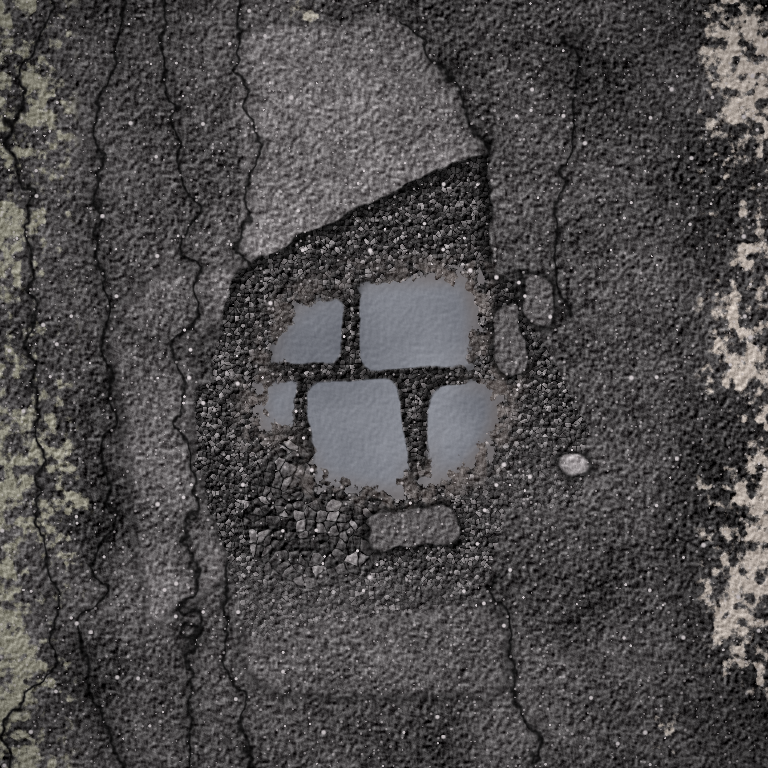
A WebGL 2 fragment shader for this texture:

```glsl
#version 300 es
precision highp float;
// Broken asphalt with a gravel pit that exposes five worn paving stones.
uniform vec2 u_resolution;
out vec4 fragColor;
const vec3 WARM = vec3(1, .965, .975), DUST = vec3(.4, .37, .36);
float hash(vec2 p) {
  vec3 q = fract(p.xyx * .1031);
  q += dot(q, q.yzx + 33.33);
  return fract((q.x + q.y) * q.z);
}
float noise(vec2 p) {
  vec2 i = floor(p), f = fract(p), e = vec2(1, 0);
  f = f * f * (3. - 2. * f);
  return mix(mix(hash(i), hash(i + e), f.x), mix(hash(i + e.yx), hash(i + e.xx), f.x), f.y);
}
float fbm(vec2 p) {
  float sum = 0., amp = .5;
  for (int i = 0; i < 5; i++, amp *= .5, p = mat2(1.6, 1.2, -1.2, 1.6) * p + 7.3) sum += amp * noise(p);
  return sum;
}
float near(float d, float r) { return 1. - smoothstep(0., r, d); }
float inside(float d) { return 1. - smoothstep(-.002, .002, d); }
float smoothMax(float a, float b, float k) {
  float h = max(k - abs(a - b), 0.);
  return max(a, b) + h * h / (4. * k);
}
float side(vec2 p, vec2 a, vec2 b) {
  vec2 e = normalize(b - a);
  return dot(p - a, vec2(-e.y, e.x));
}
// Rounded convex quad, corners in clockwise order
float quad(vec2 p, vec4 u, vec4 v, float k) {
  float a = smoothMax(side(p, u.xy, u.zw), side(p, u.zw, v.xy), k);
  return smoothMax(a, smoothMax(side(p, v.xy, v.zw), side(p, v.zw, u.xy), k), k);
}
float quads(vec2 p, vec4 v[8], float k) {
  float d = 9.;
  for (int i = 0; i < 8; i += 2) d = min(d, quad(p, v[i], v[i + 1], k));
  return d;
}
float segment(vec2 p, vec4 s) {
  vec2 e = s.zw - s.xy, w = p - s.xy;
  return length(w - e * clamp(dot(w, e) / dot(e, e), 0., 1.));
}
// Cellular gravel: gap width, facet light, random id
vec3 gravel(vec2 p) {
  vec2 nearest = vec2(0), cell = vec2(0);
  float d1 = 9., d2 = 9.;
  for (int k = 0; k < 9; k++) {
    vec2 c = floor(p) + vec2(k % 3 - 1, k / 3 - 1), r = p - c - vec2(hash(c), hash(c + 41.7));
    float d = length(r);
    if (d < d1) { d2 = d1; d1 = d; nearest = r; cell = c; }
    else d2 = min(d2, d);
  }
  return vec3(d2 - d1, dot(nearest, vec2(-.5, .8)), hash(cell + 93.1));
}
float speckles(vec2 p, float density) {
  vec2 c = floor(p), center = .3 + .4 * vec2(hash(c + 5.), hash(c + 17.));
  return step(hash(c), density) * near(length(p - c - center) - .15, .4 * hash(c + 29.));
}

void main() {
  vec2 p = gl_FragCoord.xy / u_resolution;
  vec2 wobble = vec2(fbm(p * 22.), fbm(p * 22. + 50.)) - .48, q = p + .022 * wobble;
  float blotch = fbm(p * 9.) - .48, fine = fbm(p * 75.);
  float relief = .45 * (fbm(p * 210.) - fbm(p * 210. + vec2(.5, -.6)));
  // Asphalt sheets and raised slabs
  float leftSlab = quads(q, vec4[8](
    vec4(.135, .58, .21, .645), vec4(.32, .655, .25, .54), vec4(.14, .58, .255, .55), vec4(.25, .37, .165, .4),
    vec4(.165, .42, .25, .4), vec4(.305, .25, .19, .17), vec4(.25, .64, .325, .655), vec4(.31, .6, .265, .56)), .015);
  float topSlab = quad(q, vec4(.315, .95, .52, .98), vec4(.63, .81, .322, .655), .04);
  float rightSlab = quad(q, vec4(.645, .94, .745, .92), vec4(.735, .65, .648, .655), .04);
  float lowSlab = quad(q, vec4(.31, .205, .65, .225), vec4(.67, .09, .32, .095), .06);
  float tone = .26 + .3 * blotch + .13 * near(topSlab, .01) + .1 * near(leftSlab, .01) - .07 * smoothstep(.8, .93, p.x);
  tone += .05 * (near(rightSlab, .01) + near(lowSlab, .01) - near(length((q - vec2(.13, .32)) * vec2(1, .5)), .06));
  vec3 color = WARM * tone + relief + .24 * (noise(p * 250.) - .5);
  color *= 1. - .3 * near(abs(min(leftSlab, lowSlab)), .012);
  // Long wandering cracks
  vec2 bent = p + .06 * wobble;
  float crack = min(segment(bent, vec4(.52, .97, .64, .8)),
    min(segment(bent, vec4(.75, .95, .73, .6)), segment(bent, vec4(.65, .25, .69, .02))));
  for (float i = 0.; i < 4.; i++) crack = min(crack, abs(bent.x - .04 - .09 * i - .07 * (noise(vec2(p.y * 6., i)) - .5)));
  color *= 1. - .55 * near(crack, .0045) - .2 * near(crack, .02);
  // Pit floor: coarse gravel at the lower left, dusty banks
  float pit = quads(q, vec4[8](
    vec4(.325, .66, .637, .81), vec4(.645, .6, .3, .5), vec4(.3, .65, .66, .64), vec4(.77, .43, .25, .38),
    vec4(.25, .5, .765, .45), vec4(.755, .34, .27, .33), vec4(.27, .36, .66, .36), vec4(.632, .22, .325, .17)), .015);
  vec3 rock = length(q - vec2(.415, .335)) < .1 ? gravel(q * 75.) : gravel(p * 160.);
  float bank = max(near(p.y - .2, .1), near(length(p - vec2(.7, .36)), .13));
  float pebbles = (.09 + .35 * pow(rock.z, 3.) + .2 * rock.y) * smoothstep(0., .2, rock.x);
  vec3 ground = WARM * (.08 + pebbles + .08 * bank) + relief;
  float lip = smoothstep(-.026, 0., pit) * smoothstep(.5, .7, p.y);
  color = mix(color, ground * (1. - .65 * lip), inside(pit) * (1. - .5 * bank));
  // Paving stones with dusty outer margins
  vec2 s = p + .012 * wobble;
  float stone = quads(s, vec4[8](
    vec4(.469, .632, .616, .643), vec4(.62, .525, .471, .516), vec4(.382, .602, .448, .617), vec4(.445, .524, .35, .527),
    vec4(.398, .502, .518, .508), vec4(.535, .352, .41, .378), vec4(.561, .5, .655, .502), vec4(.637, .405, .552, .358)), .024);
  stone = min(stone, quad(s, vec4(.335, .502, .387, .504), vec4(.379, .441, .339, .441), .01));
  float outer = smoothstep(.09, .17, length(p - vec2(.485, .505)));
  color = mix(color, DUST + relief, .8 * outer * near(stone, .045) * smoothstep(.36, .58, fine));
  float paved = inside(stone + outer * .07 * (fine - .45));
  vec3 slate = vec3(.435, .445, .475) + .2 * blotch + .2 * relief;
  color = mix(color, mix(slate, DUST, .6 * outer * near(-stone, .025)), paved);
  color *= 1. - .5 * near(abs(stone - .005), .007) * (1. - outer);
  // Loose slabs and a pale rock on the rim
  float chip = quads(q, vec4[8](
    vec4(.638, .595, .675, .61), vec4(.688, .515, .655, .505), vec4(.675, .64, .72, .635), vec4(.715, .575, .69, .585),
    vec4(.48, .325, .58, .338), vec4(.6, .295, .485, .28), vec4(.728, .402, .765, .412), vec4(.772, .39, .735, .378)), .015);
  color *= 1. - .6 * near(abs(chip), .012);
  float pale = near(length(p - vec2(.75, .4)), .04);
  color = mix(color, WARM * (.33 + .3 * pale) + relief, inside(chip));
  // Lichen along both sides and in small patches
  float streak = near(length((p - vec2(.07, .32)) * vec2(1, .3)), .06);
  float sides = max(near(p.x, .12), smoothstep(.89, .98, p.x) * smoothstep(.05, .25, p.y));
  float spots = near(length(p - vec2(.865, .05)), .045) + near(length(p - vec2(.397, .982)), .025);
  float cover = max(sides, max(streak, spots));
  float growth = .4 * fbm(p * 17.) + .6 * fbm(p * 90.) + .16 * cover;
  float lichen = smoothstep(.58, .72, growth) * smoothstep(0., .2, cover) * smoothstep(0., .006, crack);
  color = mix(color, mix(vec3(.62, .61, .54), vec3(.84, .79, .75), p.x) + relief, .85 * lichen);
  // Bright grit, then darkened corners
  float grit = max(.6 * speckles(p * 190., .07), speckles(p * 115., .015));
  color = mix(color, WARM * .78, grit * (1. - paved));
  fragColor = vec4(color * (1.1 - .6 * dot(p - .5, p - .5)), 1);
}
```
